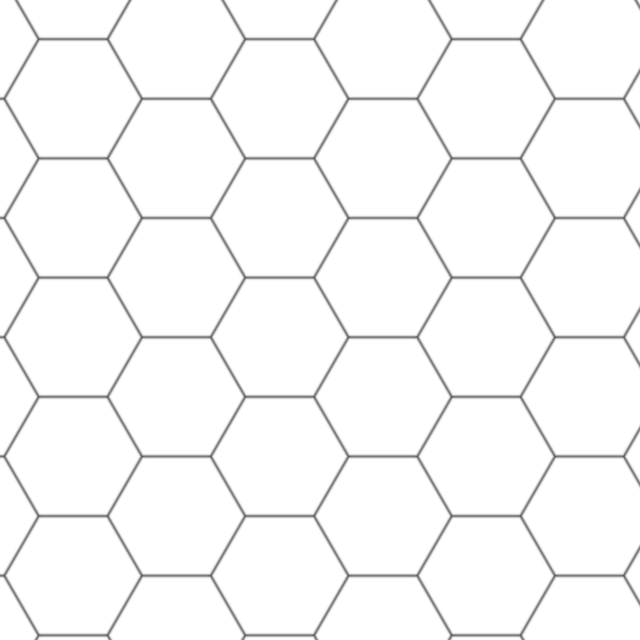
A WebGL 1 fragment shader for this pattern:

```glsl
precision highp float;
// Flat-topped honeycomb of thin, soft grey lines on white paper.

uniform vec2 u_resolution;

const float SQRT3 = 1.7320508;
const float CELL_HEIGHT = 0.1863;               // distance between opposite flat sides
const vec2 CELL_CENTER = vec2(0.1143, 0.8457);  // center of one anchor cell
const float LINE_SOFTNESS = 0.00247;            // falloff radius of a line
const float LINE_DARKNESS = 0.52;
const float JOINT_DARKNESS = 0.13;              // extra ink where lines meet
const vec3 PAPER = vec3(1.0);
const vec3 INK = vec3(0.01, 0.0, 0.0);

// Offset of p from the center of its hexagon.
vec2 hexOffset(vec2 p, float height) {
  vec2 period = vec2(SQRT3, 1.0) * height;
  vec2 even = mod(p + 0.5 * period, period) - 0.5 * period;
  vec2 odd = mod(p, period) - 0.5 * period;
  return dot(even, even) < dot(odd, odd) ? even : odd;
}

// Distances from p to the nearer side along each of the three hexagon axes.
vec3 sideDistances(vec2 p, float height) {
  vec2 rising = vec2(0.5 * SQRT3, 0.5);
  vec2 falling = vec2(rising.x, -rising.y);
  return 0.5 * height - abs(vec3(p.y, dot(p, rising), dot(p, falling)));
}

// Soft line profile: 1 on the line, fading smoothly to 0.
vec3 softLine(vec3 dist, float softness) {
  vec3 t = dist / softness;
  return exp(-t * t);
}

// Ink density of three strokes, a little darker where two overlap.
float inkDensity(vec3 strokes, float lineDarkness, float jointDarkness) {
  float strongest = max(strokes.x, max(strokes.y, strokes.z));
  float overlap = dot(strokes, strokes.yzx);
  return lineDarkness * strongest + jointDarkness * overlap;
}

void main() {
  vec2 uv = gl_FragCoord.xy / u_resolution.y;
  vec2 p = hexOffset(uv - CELL_CENTER, CELL_HEIGHT);
  vec3 strokes = softLine(sideDistances(p, CELL_HEIGHT), LINE_SOFTNESS);
  float density = inkDensity(strokes, LINE_DARKNESS, JOINT_DARKNESS);
  gl_FragColor = vec4(mix(PAPER, INK, density), 1.0);
}
```
